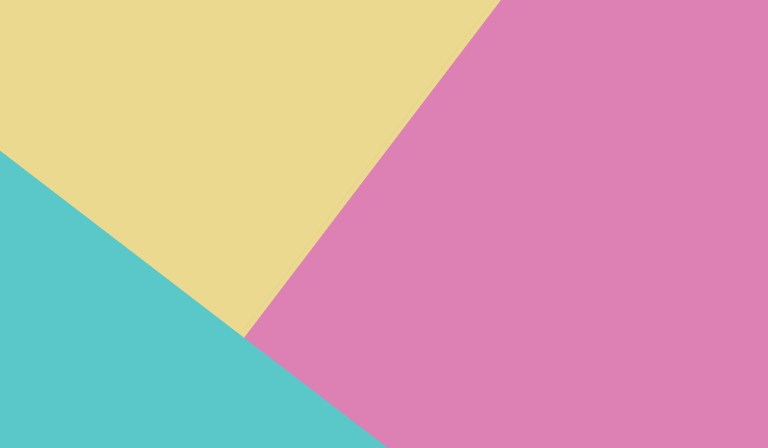
Write a Shadertoy shader that draws this background.

```glsl
// Three flat pastel fields split by two straight, nearly perpendicular edges.
// Each field is a half-plane given by a signed distance to a line; a faint
// crease runs inside the yellow field, parallel to its pink border.

#define YELLOW vec3(0.920, 0.850, 0.560)
#define PINK   vec3(0.867, 0.506, 0.706)
#define TEAL   vec3(0.353, 0.784, 0.788)

// Edge end points as fractions of the canvas
#define TEAL_LEFT   vec2(0.0, 0.6637)
#define TEAL_BOTTOM vec2(0.5052, 0.0)
#define PINK_TOP    vec2(0.6523, 1.0)
#define PINK_BOTTOM vec2(0.3180, 0.2466)

// Crease offset and half width in canvas heights, and its strength
#define CREASE_OFFSET     0.0115
#define CREASE_HALF_WIDTH 0.0012
#define CREASE_STRENGTH   0.07

// Signed distance to the line from a to b, positive on its left side
float lineSide(vec2 p, vec2 a, vec2 b) {
    vec2 along = normalize(b - a);
    return dot(p - a, vec2(-along.y, along.x));
}

// Coverage of the positive side, softened over one pixel
float cover(float side, float pixel) {
    return clamp(side / pixel + 0.5, 0.0, 1.0);
}

void mainImage(out vec4 fragColor, in vec2 fragCoord) {
    // Units of canvas height, with the origin at the lower left
    float pixel = 1.0 / iResolution.y;
    vec2 canvas = vec2(iResolution.x * pixel, 1.0);
    vec2 p = fragCoord * pixel;

    float pinkSide = lineSide(p, PINK_BOTTOM * canvas, PINK_TOP * canvas) * -1.0;
    float tealSide = lineSide(p, TEAL_BOTTOM * canvas, TEAL_LEFT * canvas);

    // Yellow field with its crease
    float creaseDistance = abs(pinkSide + CREASE_OFFSET);
    float crease = cover(CREASE_HALF_WIDTH - creaseDistance, pixel);
    vec3 color = mix(YELLOW, PINK, crease * CREASE_STRENGTH);

    // Pink field, then the teal corner on top
    color = mix(color, PINK, cover(pinkSide, pixel));
    color = mix(color, TEAL, cover(tealSide, pixel));

    fragColor = vec4(color, 1.0);
}
```
